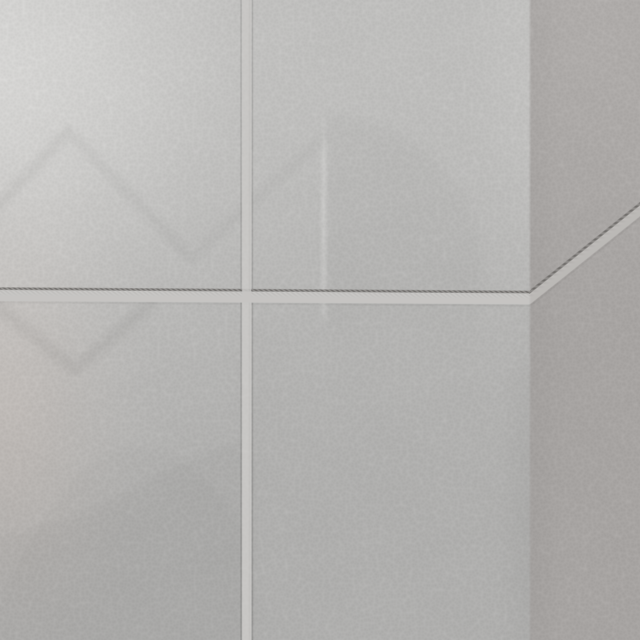
Give the GLSL for this texture, as a WebGL 2 fragment shader.

```glsl
#version 300 es
precision highp float;
// Satin grey wall panels: two columns by two rows parted by pale grooves, the
// horizontal one climbing where the wall turns. Soft gradients carry the light,
// distance bands draw grooves and faint reflections, cellular noise adds grain.
uniform vec2 u_resolution;
out vec4 fragColor;

vec2 hash2(vec2 p) {
  vec3 q = fract(p.xyx * vec3(0.1031, 0.1030, 0.0973));
  q += dot(q, q.yzx + 33.33);
  return fract((q.xx + q.yz) * q.zy);
}

// Distance to the nearest jittered cell point
float cellular(vec2 p) {
  vec2 cell = floor(p), local = fract(p);
  float nearest = 2.0;
  for (int j = -1; j <= 1; j++)
    for (int i = -1; i <= 1; i++) {
      vec2 offset = vec2(i, j);
      nearest = min(nearest, length(offset + hash2(cell + offset) - local));
    }
  return nearest;
}

float segmentDistance(vec2 p, vec2 a, vec2 b) {
  vec2 pa = p - a, ba = b - a;
  return length(pa - ba * clamp(dot(pa, ba) / dot(ba, ba), 0.0, 1.0));
}

// Coverage of a band around zero with soft edges
float band(float d, float halfWidth, float soft) {
  return 1.0 - smoothstep(halfWidth - soft, halfWidth + soft, abs(d));
}

// Faint folded strokes mirrored in the satin finish
float reflectedStrokes(vec2 p) {
  vec2 upper[4] = vec2[](vec2(-0.01, 0.67), vec2(0.107, 0.795), vec2(0.298, 0.597), vec2(0.505, 0.785));
  vec2 lower[3] = vec2[](vec2(-0.01, 0.525), vec2(0.117, 0.423), vec2(0.235, 0.525));
  float shade = 0.0;
  for (int i = 0; i < 3; i++) {
    float d = segmentDistance(p, upper[i], upper[i + 1]);
    shade = max(shade, band(d, 0.009, 0.009) * (1.0 - 0.22 * float(i)));
  }
  for (int i = 0; i < 2; i++)
    shade = max(shade, band(segmentDistance(p, lower[i], lower[i + 1]), 0.010, 0.010));
  return shade;
}

void main() {
  vec2 uv = gl_FragCoord.xy / u_resolution;
  float px = 1.0 / min(u_resolution.x, u_resolution.y);
  float soft = max(0.0015, 0.8 * px);
  float corner = 0.828;
  float sideWall = smoothstep(corner - 0.003, corner + 0.003, uv.x);

  // Broad light, brightest at the upper left
  float light = mix(0.688, 0.748, smoothstep(0.15, 0.95, uv.y));
  vec2 glow = (uv - vec2(0.0, 0.88)) / vec2(0.30, 0.28);
  light += 0.065 * exp(-dot(glow, glow));
  light += 0.022 * (1.0 - smoothstep(0.0, 0.42, uv.x)) * smoothstep(0.05, 0.4, uv.y);
  light += 0.012 * smoothstep(0.72, corner, uv.x) * smoothstep(0.45, 0.8, uv.y);
  light -= 0.016 * smoothstep(0.77, corner, uv.x) * smoothstep(0.55, 0.35, uv.y);
  vec3 color = light * vec3(1.002, 1.0, 0.992);

  // Warm spill at the left
  vec2 spill = (uv - vec2(0.0, 0.34)) / vec2(0.14, 0.26);
  color += vec3(0.026, 0.010, 0.002) * exp(-dot(spill, spill));

  // Reflections: folded strokes, a curved shade, low hills and a thin gleam
  color -= 0.030 * reflectedStrokes(uv);
  float arch = length((uv - vec2(0.52, 0.57)) / vec2(0.235, 0.25));
  color -= 0.016 * smoothstep(1.08, 0.92, arch) * smoothstep(0.49, 0.53, uv.x)
         * smoothstep(0.42, 0.58, uv.y);
  float hill = 0.165 + 0.36 * uv.x - 0.012 * sin(uv.x * 14.0);
  float mound = 0.305 - 5.0 * pow(uv.x - 0.22, 2.0);
  float leftSide = smoothstep(0.42, 0.36, uv.x);
  color -= 0.015 * leftSide * smoothstep(0.012, -0.012, uv.y - hill);
  color -= 0.010 * leftSide * smoothstep(0.012, -0.012, uv.y - mound);
  float gleam = band(uv.x - 0.506, 0.004, 0.005);
  color += 0.050 * gleam * smoothstep(0.48, 0.53, uv.y) * smoothstep(0.84, 0.74, uv.y);

  // Side wall in a darker, warmer grey
  vec3 sideColor = vec3(0.657, 0.645, 0.637) + 0.030 * smoothstep(0.45, 1.0, uv.y);
  sideColor -= 0.014 * smoothstep(0.06, 0.0, uv.x - corner);
  color = mix(color, sideColor, sideWall);

  // Fine grain in two sizes plus a slow mottle
  float grain = cellular(uv * 190.0) + 0.6 * cellular(uv * 105.0 + 17.0) - 0.8;
  color += 0.030 * grain;
  color += 0.003 * sin(uv.x * 31.0 + 2.0 * sin(uv.y * 23.0)) * sin(uv.y * 37.0 + uv.x * 9.0);

  // Groove line: nearly level, then rising past the corner
  float rise = max(uv.x - corner, 0.0);
  float slope = mix(-0.0065, 0.80, sideWall);
  float across = (uv.y - (0.5385 - 0.0065 * min(uv.x, corner) + 0.80 * rise)) / sqrt(1.0 + slope * slope);
  float grooveHalf = mix(0.0088, 0.0068, sideWall);
  float down = uv.x - 0.3855;

  // Vertical groove with slim shaded edges
  color -= 0.085 * band(abs(down) - 0.0088, 0.0013, soft);
  color = mix(color, vec3(0.785, 0.780, 0.772) + 0.012 * grain, band(down, 0.0072, soft));
  color -= 0.020 * band(down - 0.0045, 0.0015, soft);

  // Level groove with a twilled dark lip above and a faint lower edge
  float crossing = band(down, 0.0072, soft);
  float twill = 0.5 + 0.5 * sin(6.2832 * (uv.x * 125.0 + across * 170.0));
  float lip = band(across - grooveHalf - 0.0018, 0.0019, soft) * (1.0 - 0.85 * crossing);
  vec3 grooveColor = mix(vec3(0.775, 0.770, 0.762), vec3(0.735, 0.725, 0.715), sideWall);
  grooveColor -= 0.035 * (twill - 0.3) * smoothstep(-0.002, 0.006, across) * (1.0 - crossing);
  color = mix(color, grooveColor, band(across, grooveHalf, soft));
  color = mix(color, vec3(0.40, 0.39, 0.38) + 0.14 * twill, 0.85 * lip);
  color -= 0.030 * band(across + grooveHalf + 0.002, 0.0015, soft) * (1.0 - crossing);

  fragColor = vec4(clamp(color, 0.0, 1.0), 1.0);
}
```
